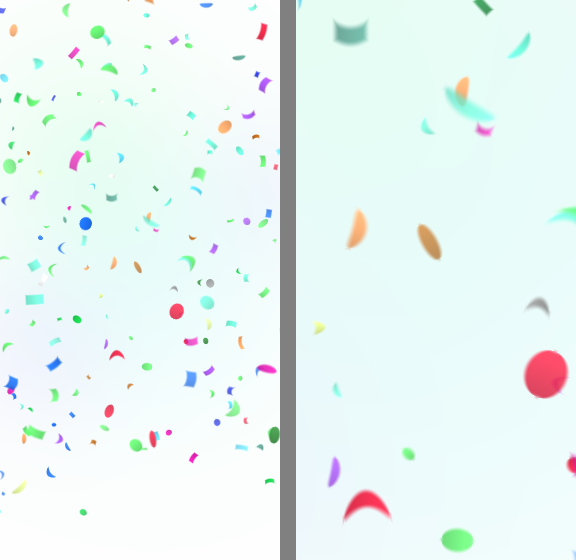
Left: the whole. Right: its middle third, enlarged.
A WebGL 1 fragment shader for this pattern:

```glsl
precision highp float;
// Soft, bent confetti scattered in three sizes over a pale tinted background.
uniform vec2 u_resolution;

// Four random values per cell and seed.
vec4 hash4(vec2 cell, float seed) {
  vec4 q = fract(vec4(cell.xyx, seed) * vec4(0.1031, 0.103, 0.0973, 0.1099));
  q += dot(q, q.wzxy + 33.33);
  return fract((q.xxyz + q.yzzw) * q.zywx);
}

vec2 rotate(vec2 p, float angle) {
  float c = cos(angle), s = sin(angle);
  return vec2(c * p.x + s * p.y, c * p.y - s * p.x);
}

// Cool, common colours come first; warm, rare ones last.
vec3 paperColour(float k) {
  if (k < 0.25) return vec3(0.43, 0.98, 0.86);  // aqua
  if (k < 0.46) return vec3(0.38, 0.95, 0.43);  // green
  if (k < 0.51) return vec3(0.06, 0.83, 0.28);  // emerald
  if (k < 0.60) return vec3(0.33, 0.87, 1.00);  // sky
  if (k < 0.70) return vec3(0.12, 0.45, 0.97);  // blue
  if (k < 0.75) return vec3(0.14, 0.20, 0.88);  // indigo
  if (k < 0.80) return vec3(0.66, 0.30, 0.97);  // violet
  if (k < 0.84) return vec3(0.92, 0.12, 0.72);  // magenta
  if (k < 0.88) return vec3(0.95, 0.17, 0.30);  // crimson
  if (k < 0.92) return vec3(1.00, 0.66, 0.40);  // apricot
  if (k < 0.95) return vec3(0.75, 0.42, 0.10);  // brown
  if (k < 0.98) return vec3(0.90, 0.97, 0.58);  // lemon
  return vec3(1.0);
}

// Strip bent along a parabola; taper 1 rounds it to an ellipse or crescent.
float bentStrip(vec2 p, vec2 halfSize, float bend, float taper) {
  float t = p.x / halfSize.x;
  float profile = mix(1.0, sqrt(max(1.0 - t * t, 0.0)), taper);
  float across = abs(p.y - bend * halfSize.x * (t * t - 0.4));
  float slope = 2.0 * bend * t;
  across = (across - halfSize.y * profile) / sqrt(1.0 + slope * slope);
  return max(abs(p.x) - halfSize.x, across);
}

float glow(vec2 p, vec2 centre, float radius) {
  vec2 d = (p - centre) / radius;
  return exp(-dot(d, d));
}

vec3 background(vec2 p) {
  vec3 col = vec3(0.992, 0.996, 0.993);
  col -= vec3(0.060, 0.000, 0.040) * glow(p, vec2(0.30, 1.45), 0.42);
  col -= vec3(0.065, 0.004, 0.004) * glow(p, vec2(0.55, 0.98), 0.50);
  col -= vec3(0.025, 0.035, 0.000) * glow(p, vec2(0.12, 0.75), 0.30);
  col -= vec3(0.025, 0.025, 0.000) * glow(p, vec2(0.98, 1.33), 0.28);
  return col;
}

// Lays one jittered grid of pieces over a colour.
vec3 scatter(vec3 col, vec2 p, float cells, vec2 size, float amount,
             float blur, float seed) {
  vec2 home = floor(p * cells);
  for (int j = -1; j <= 1; j++) {
    for (int i = -1; i <= 1; i++) {
      vec2 cell = home + vec2(float(i), float(j));
      vec4 place = hash4(cell, seed);
      vec4 form = hash4(cell, seed + 17.3);
      vec4 look = hash4(cell, seed + 41.7);
      vec2 centre = (cell + place.xy) / cells;

      // Fewer pieces toward the bottom and a little fewer at the top.
      float density = smoothstep(-0.05, 0.60, centre.y)
                    * (1.0 - 0.4 * smoothstep(1.75, 2.0, centre.y));
      if (place.z > amount * density) continue;

      // Ellipses are wide and flat; strips and crescents are bent.
      float oval = step(0.80, form.x);
      float crescent = step(form.x, 0.38);
      vec2 halfSize = size * mix(vec2(0.65), vec2(1.25), form.yz);
      halfSize.y *= 1.0 + 0.45 * oval - 0.15 * crescent;
      float bend = (form.w - 0.5) * (1.0 - oval) * (0.8 + 0.9 * crescent);
      vec2 q = rotate(p - centre, place.w * 6.2832);
      float d = bentStrip(q, halfSize, bend, max(oval, crescent));

      // Warm colours gain ground lower down; some pieces lie in shade.
      float warmth = mix(0.60, 1.08, smoothstep(0.2, 1.2, centre.y));
      vec3 paper = paperColour(pow(look.x, warmth));
      paper *= 1.0 - 0.40 * step(0.90, look.y);
      paper *= 1.0 - 0.12 * clamp(q.x / halfSize.x, -1.0, 1.0);
      float soft = blur * (0.7 + 0.6 * look.w);
      float cover = 1.0 - smoothstep(-soft, soft, d);
      col = mix(col, paper, cover * mix(0.68, 1.0, look.z));
    }
  }
  return col;
}

void main() {
  vec2 p = gl_FragCoord.xy / u_resolution.x;
  vec3 col = background(p);
  col = scatter(col, p, 12.0, vec2(0.010, 0.0055), 0.26, 0.0032, 3.0);
  col = scatter(col, p, 9.0, vec2(0.019, 0.0080), 0.58, 0.0036, 29.0);
  col = scatter(col, p, 6.0, vec2(0.028, 0.0150), 0.54, 0.0048, 71.0);
  gl_FragColor = vec4(clamp(col, 0.0, 1.0), 1.0);
}
```
